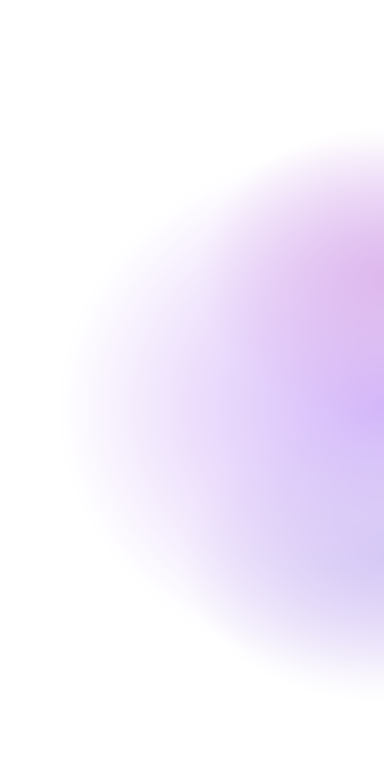
Write a Shadertoy shader that draws this background.

```glsl
// Soft pink, violet and lavender glows spilling in from the right edge of a white page.

// Glow centres and radii, in canvas widths (the page is 1 wide, 2 tall)
#define VIOLET_CENTER vec2(1.0, 0.937)
#define VIOLET_RADII vec2(0.85, 0.70)
#define PINK_CENTER vec2(1.0, 1.285)
#define PINK_RADII vec2(0.485, 0.385)
#define LAVENDER_CENTER vec2(1.0, 0.55)
#define LAVENDER_RADII vec2(0.53, 0.38)
#define SIDE_OPACITY 0.85

const vec3 WHITE = vec3(1.0);
const vec3 LILAC = vec3(0.925, 0.867, 0.988);
const vec3 VIOLET = vec3(0.825, 0.715, 0.98);
const vec3 PINK = vec3(0.863, 0.70, 0.92);
const vec3 LAVENDER = vec3(0.825, 0.775, 0.955);

// Elliptical falloff: 1 at the centre, 0 at the rim and beyond
float glow(vec2 p, vec2 center, vec2 radii) {
    return clamp(1.0 - length((p - center) / radii), 0.0, 1.0);
}

// Three-stop ramp from white through lilac to violet
vec3 violetRamp(float t) {
    const float middle = 0.43;
    vec3 outer = mix(WHITE, LILAC, clamp(t / middle, 0.0, 1.0));
    return mix(outer, VIOLET, clamp((t - middle) / (1.0 - middle), 0.0, 1.0));
}

void mainImage(out vec4 fragColor, in vec2 fragCoord) {
    vec2 p = fragCoord / iResolution.xy * vec2(1.0, 2.0);

    // Wide violet glow at the back
    vec3 color = violetRamp(glow(p, VIOLET_CENTER, VIOLET_RADII));

    // Smaller glows above and below
    color = mix(color, LAVENDER, SIDE_OPACITY * glow(p, LAVENDER_CENTER, LAVENDER_RADII));
    color = mix(color, PINK, SIDE_OPACITY * glow(p, PINK_CENTER, PINK_RADII));

    fragColor = vec4(color, 1.0);
}
```
